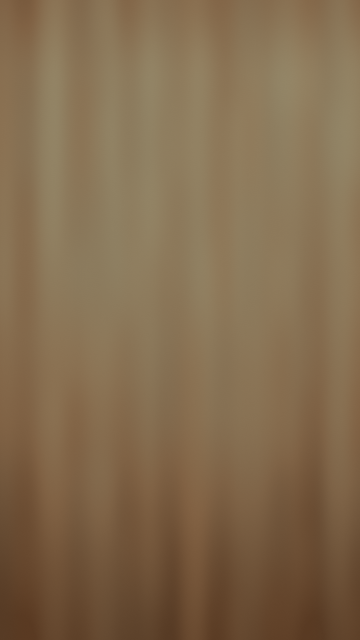
Reproduce this texture procedurally as a Shadertoy shader.

```glsl
// Soft, blurred vertical streaks in tan and olive, fading to dark brown at the bottom.

float hash(vec2 p) {
    return fract(sin(dot(p, vec2(127.1, 311.7))) * 43758.5453);
}

// Smooth value noise in the range -1 to 1
float noise(vec2 p) {
    vec2 cell = floor(p), f = fract(p);
    f = f * f * f * (f * (f * 6.0 - 15.0) + 10.0);
    float low = mix(hash(cell), hash(cell + vec2(1, 0)), f.x);
    float high = mix(hash(cell + vec2(0, 1)), hash(cell + vec2(1, 1)), f.x);
    return 2.0 * mix(low, high, f.y) - 1.0;
}

// Overall light: dark foot, bright upper body, dimmer top and sides
float backdrop(vec2 uv) {
    float light = 0.08 + 0.50 * smoothstep(-0.08, 0.36, uv.y);
    light += 0.28 * smoothstep(0.18, 0.62, uv.y);
    light -= 0.25 * smoothstep(0.87, 1.03, uv.y);
    light -= 0.17 * (1.0 - smoothstep(0.0, 0.17, uv.x));
    light -= 0.11 * smoothstep(0.65, 0.82, uv.x) * (1.0 - smoothstep(0.55, 0.85, uv.y));
    return light;
}

// Long folds with softer, shorter variations along them
float streaks(vec2 uv) {
    float bend = 0.5 * noise(vec2(uv.x * 4.0, uv.y * 1.5) + 7.0);
    float depth = 0.6 + 0.4 * noise(vec2(uv.x * 5.0, uv.y * 2.0) + 31.0);
    float folds = 0.07 * depth * cos(47.0 * (uv.x - 0.15) + bend);
    float grain = 0.07 * noise(vec2(uv.x * 15.0, uv.y * 2.5) + 3.0);
    float patches = 0.045 * noise(vec2(uv.x * 14.0, uv.y * 9.0) + 53.0);
    return folds + grain + patches;
}

vec3 woodTone(float light) {
    vec3 umber = vec3(0.345, 0.230, 0.140);
    vec3 brown = vec3(0.500, 0.385, 0.270);
    vec3 olive = vec3(0.582, 0.525, 0.403);
    vec3 tone = mix(umber, brown, clamp(light * 2.0, 0.0, 1.0));
    return mix(tone, olive, clamp(light * 2.0 - 1.0, 0.0, 1.1));
}

void mainImage(out vec4 fragColor, in vec2 fragCoord) {
    vec2 uv = fragCoord / iResolution.xy;
    vec3 color = woodTone(backdrop(uv) + streaks(uv));

    // Faint drift between warm and greenish tan
    float warmth = noise(vec2(uv.x * 13.0, uv.y * 5.0) + 19.0);
    color += warmth * vec3(0.007, -0.004, -0.008);

    // Fine dither keeps the gradients free of banding
    color += (hash(fragCoord) - 0.5) / 255.0;
    fragColor = vec4(color, 1.0);
}
```
